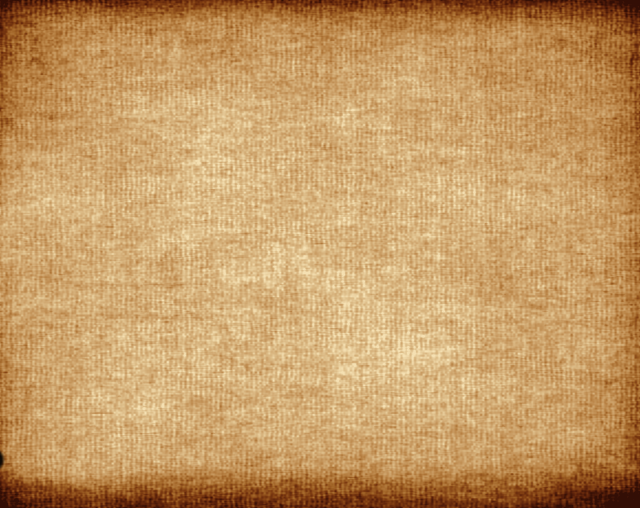
Write a Shadertoy shader that draws this texture.

```glsl
// Aged woven canvas with ribbed threads, blotches and scorched borders.
#define THREADS 128.0        // vertical ribs across the width
#define WEFTS 165.0          // horizontal threads over the height
#define RIB_DEPTH 0.042
#define WEFT_DEPTH 0.016
#define STREAK_DEPTH 0.15
#define FIBRE_DEPTH 0.17
#define GRAIN_DEPTH 0.20
#define BLOTCH_DEPTH 0.14
#define CENTRE_TONE 0.825
#define FALLOFF 0.065        // broad darkening away from the centre
#define SCORCH 0.46          // strength of the top and bottom burn
#define TAU 6.2831853

float hash(vec2 p) {
    vec3 q = fract(vec3(p.xyx) * 0.1031);
    q += dot(q, q.yzx + 33.33);
    return fract((q.x + q.y) * q.z);
}

float noise(vec2 p) {
    vec2 i = floor(p), f = fract(p);
    f = f * f * (3.0 - 2.0 * f);
    return mix(mix(hash(i), hash(i + vec2(1, 0)), f.x),
               mix(hash(i + vec2(0, 1)), hash(i + vec2(1, 1)), f.x), f.y);
}

// Layered noise centred on zero
float fbm(vec2 p) {
    float sum = 0.0, amp = 0.5;
    for (int i = 0; i < 4; i++) {
        sum += amp * (noise(p) - 0.5);
        p = p * 2.03 + 17.7;
        amp *= 0.5;
    }
    return sum;
}

// Burnt brown to pale straw
vec3 toneColour(float tone) {
    const vec3 ramp[8] = vec3[8](
        vec3(0.20, 0.055, 0.02), vec3(0.36, 0.13, 0.04),
        vec3(0.50, 0.24, 0.07), vec3(0.63, 0.39, 0.15),
        vec3(0.73, 0.52, 0.28), vec3(0.80, 0.63, 0.41),
        vec3(0.87, 0.745, 0.54), vec3(0.96, 0.88, 0.70));
    float s = clamp(tone, 0.0, 0.999) * 7.0;
    int i = int(s);
    return mix(ramp[i], ramp[i + 1], fract(s));
}

// Large faded and stained areas: centre, radius, strength
float stains(vec2 uv) {
    const vec4 spots[10] = vec4[10](
        vec4(0.33, 0.64, 0.14, 0.06), vec4(0.62, 0.25, 0.15, 0.06),
        vec4(0.04, 0.57, 0.10, 0.05), vec4(0.20, 0.19, 0.13, 0.06),
        vec4(0.27, 0.47, 0.04, -0.07), vec4(0.45, 0.84, 0.12, -0.04),
        vec4(0.78, 0.46, 0.12, -0.04), vec4(0.86, 0.27, 0.11, -0.06),
        vec4(0.05, 0.86, 0.13, -0.09), vec4(0.88, 0.83, 0.14, -0.08));
    float sum = 0.0;
    for (int i = 0; i < 10; i++) {
        vec2 d = (uv - spots[i].xy) / spots[i].z;
        sum += spots[i].w * exp(-dot(d, d));
    }
    return sum;
}

// Dark borders with ragged, uneven depth
float burn(vec2 uv) {
    float ragged = 1.0 + 1.1 * fbm(uv * vec2(9.0, 14.0) + 5.0);
    float top = (1.0 - uv.y) / ragged;
    float bottom = uv.y / ragged;
    float left = uv.x / ragged;
    float right = (1.0 - uv.x) / ragged;
    float dark = SCORCH * exp(-top / 0.036) + 0.10 * exp(-top / 0.13);
    dark += SCORCH * exp(-pow(bottom / 0.055, 2.0)) + 0.10 * exp(-bottom / 0.09);
    float leftGap = 1.0 - 0.7 * exp(-pow((uv.y - 0.52) / 0.18, 2.0));
    dark += leftGap * (0.20 * exp(-left / 0.026) + 0.06 * exp(-left / 0.09));
    dark += 0.21 * exp(-right / 0.030) + 0.07 * exp(-right / 0.10);
    // Heavier lower right and upper right corners
    dark += 0.16 * exp(-length(vec2(right, bottom)) / 0.10);
    dark += 0.10 * exp(-length(vec2(right, top)) / 0.10);
    return dark;
}

// Uneven ribs, broken crossing threads, fibres and grain
float weave(vec2 uv) {
    float sway = 0.9 * noise(uv * vec2(30.0, 60.0)) + 0.5 * noise(uv * vec2(64.0, 150.0));
    float rib = cos(TAU * (uv.x * THREADS + 0.35 * sway));
    float weft = cos(TAU * (uv.y * WEFTS + 1.5 * sway));
    float presence = 0.3 + 1.4 * noise(uv * vec2(26.0, 34.0) + 3.0);
    float across = fbm(uv * vec2(13.0, 80.0));
    float along = fbm(uv * vec2(80.0, 8.0) + 31.0);
    float fibre = noise(uv * vec2(65.0, 230.0) + 47.0) - 0.5;
    float thread = noise(uv * vec2(256.0, 60.0) + 91.0) - 0.5;
    float grain = noise(uv * vec2(290.0, 240.0) + 71.0) - 0.5;
    // Sparse dark flecks lying along the weft
    float fleck = smoothstep(0.80, 0.98, noise(uv * vec2(75.0, 150.0) + 131.0));
    return presence * (RIB_DEPTH * rib + WEFT_DEPTH * weft)
         + STREAK_DEPTH * (across + 0.7 * along)
         + FIBRE_DEPTH * (0.6 * fibre + 0.5 * thread)
         + GRAIN_DEPTH * grain - 0.10 * fleck;
}

void mainImage(out vec4 fragColor, in vec2 fragCoord) {
    vec2 uv = fragCoord / iResolution.xy;
    vec2 q = uv * 2.0 - 1.0;

    // Broad light, stains and cloth
    float tone = CENTRE_TONE - FALLOFF * dot(q, q) + stains(uv);
    tone += BLOTCH_DEPTH * fbm(uv * vec2(9.0, 13.0) + 11.0);
    tone += weave(uv) - burn(uv);
    vec3 colour = toneColour(tone);

    // Worn notch on the left border
    float aspect = iResolution.x / iResolution.y;
    float notch = length((uv - vec2(-0.012, 0.095)) * vec2(aspect, 1.0)) - 0.021;
    colour *= smoothstep(-0.004, 0.006, notch) * 0.9 + 0.1;

    fragColor = vec4(colour, 1.0);
}
```
